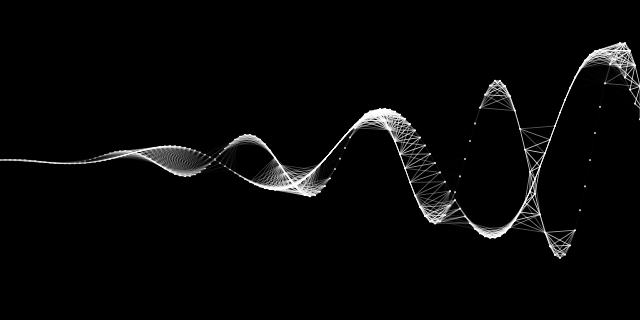
A WebGL 1 fragment shader for this background:

```glsl
precision highp float;
// Two strands of points swing about a level axis, swelling to the right.
// Every point near a pixel is joined to its neighbours within reach by thin
// antialiased lines; a phase-based shade darkens the far side of each strand.

uniform vec2 u_resolution;

#define SPACING 0.015625    // horizontal step between points
#define REACH 0.114         // longest link
#define LINE_WIDTH 0.0025
#define DOT_RADIUS 0.0032
#define GROWTH vec2(0.0466, 0.0735)  // linear and quadratic swell
#define SLOW_WAVE vec2(1.6953, 0.3411) // rising zero, half period
#define FAST_WAVE vec2(1.8438, 0.1958)
#define FAINTEST 0.035      // link strength at the left end
#define STRONGEST 0.85      // link strength at the right end

const float PI = 3.14159265;

float amplitude(float x) {
  return x * (GROWTH.x + GROWTH.y * x);
}

float phase(float x, vec2 wave) {
  return PI * (x - wave.x) / wave.y;
}

vec2 strandPoint(float index, vec2 wave) {
  float x = index * SPACING;
  return vec2(x, 0.5 + amplitude(x) * sin(phase(x, wave)));
}

// Light on a strand: facing is +1 to light rising parts, -1 for falling ones
float strandShade(float x, vec2 wave, float facing) {
  return 0.02 + 0.98 * smoothstep(0.08, 0.7, 0.5 + 0.5 * facing * cos(phase(x, wave)));
}

float coverage(float d, float radius, float pixel) {
  return clamp(0.5 + (radius - d) / pixel, 0.0, 1.0);
}

// Thin segment that fades out as its length nears the reach
float link(vec2 p, vec2 a, vec2 b, float pixel) {
  vec2 ab = b - a;
  float len = length(ab);
  if (len > REACH) return 0.0;
  vec2 ap = p - a;
  float along = clamp(dot(ap, ab) / max(len * len, 1e-7), 0.0, 1.0);
  float line = coverage(length(ap - ab * along), 0.5 * LINE_WIDTH, pixel);
  return line * (1.0 - 0.6 * smoothstep(0.7 * REACH, REACH, len));
}

float screenBlend(float base, float added) {
  return base + (1.0 - base) * clamp(added, 0.0, 1.0);
}

float network(vec2 p, float pixel) {
  float light = 0.0;
  float center = floor(p.x / SPACING);
  float strength = mix(FAINTEST, STRONGEST, smoothstep(0.1, 1.4, p.x));
  float dotRadius = DOT_RADIUS * mix(0.45, 1.0, smoothstep(0.0, 1.4, p.x));

  for (int i = -7; i <= 8; i++) {
    float index = center + float(i);
    vec2 slow = strandPoint(index, SLOW_WAVE);
    vec2 fast = strandPoint(index, FAST_WAVE);
    float slowShade = strandShade(slow.x, SLOW_WAVE, 1.0);
    float fastShade = strandShade(fast.x, FAST_WAVE, -1.0);

    for (int k = -7; k <= 7; k++) {
      float other = index + float(k);
      vec2 fastEnd = strandPoint(other, FAST_WAVE);
      float endShade = strandShade(fastEnd.x, FAST_WAVE, -1.0);

      // Links across the two strands
      light = screenBlend(light, strength * endShade * link(p, slow, fastEnd, pixel));

      // Links along each strand
      if (k > 0) {
        vec2 slowEnd = strandPoint(other, SLOW_WAVE);
        float slowLit = max(slowShade, strandShade(slowEnd.x, SLOW_WAVE, 1.0));
        float fastLit = max(fastShade, endShade);
        light = screenBlend(light, strength * slowLit * link(p, slow, slowEnd, pixel));
        light = screenBlend(light, strength * fastLit * link(p, fast, fastEnd, pixel));
      }
    }

    // Points
    float nearest = min(distance(p, slow), distance(p, fast));
    light = screenBlend(light, 0.75 * coverage(nearest, dotRadius, pixel));
  }
  return light;
}

void main() {
  float pixel = 1.0 / u_resolution.y;
  vec2 p = gl_FragCoord.xy * pixel;
  float light = 0.0;

  // Only the envelope of the waves holds any light
  if (abs(p.y - 0.5) < amplitude(p.x + REACH) + 0.01) {
    light = network(p, pixel);
  }
  gl_FragColor = vec4(vec3(light), 1.0);
}
```
